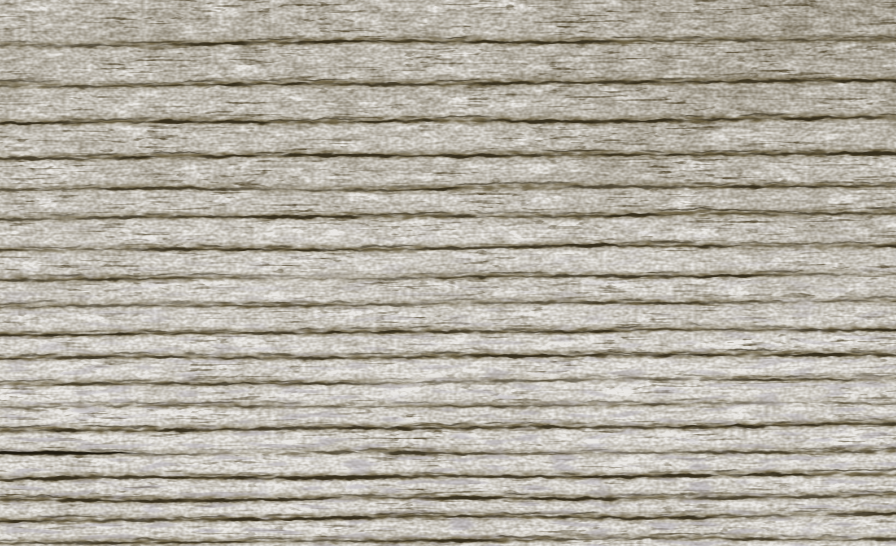
This texture is drawn by a WebGL 1 fragment shader. Its source:

```glsl
precision highp float;
// Weathered grey plank: horizontal grain ridges split by dark olive grooves
// that crowd together towards the bottom. Groove spacing is a quadratic in
// height; stretched gradient noise adds fibres, cracks, stains and bleaching.

uniform vec2 u_resolution;

// Groove index = x + y * depth + z * depth^2, depth running from top to bottom
const vec3 SPACING = vec3(-0.05, 12.44, 6.87);
const float ROW_JITTER = 0.14;      // in rows
const float TILT = 0.006;           // rise per canvas height to the right
const float WAVER = 0.007;          // slow bending of each groove
const float RAGGED = 0.0034;        // torn groove edges
const float CORE_WIDTH = 0.0021;    // dark line, half width
const float STAIN_WIDTH = 0.0068;   // olive border, half width
const vec2 SPLIT = vec2(0.24, 0.829); // length and depth of the open split

const vec3 BLEACHED = vec3(0.87, 0.86, 0.84);
const vec3 BROWN = vec3(0.39, 0.35, 0.26);
const vec3 OLIVE = vec3(0.41, 0.36, 0.23);
const vec3 SHADOW = vec3(0.20, 0.17, 0.10);
const vec3 LILAC = vec3(0.67, 0.65, 0.69);

float hash(vec2 c) {
  vec3 q = fract(c.xyx * 0.1031);
  q += dot(q, q.yzx + 33.33);
  return fract((q.x + q.y) * q.z);
}

float cornerSlope(vec2 cell, vec2 offset) {
  float angle = 6.2832 * hash(cell);
  return dot(vec2(cos(angle), sin(angle)), offset);
}

// Gradient noise, roughly -0.7 to 0.7
float noise(vec2 p) {
  vec2 c = floor(p), f = p - c;
  vec2 u = f * f * f * (f * (f * 6.0 - 15.0) + 10.0);
  vec2 e = vec2(1.0, 0.0);
  float top = mix(cornerSlope(c + e.yx, f - e.yx), cornerSlope(c + e.xx, f - e.xx), u.x);
  float low = mix(cornerSlope(c, f), cornerSlope(c + e, f - e), u.x);
  return mix(low, top, u.y);
}

// Three octaves of noise
float fractal(vec2 p) {
  float sum = 0.0, gain = 1.0;
  for (int i = 0; i < 3; i++) {
    sum += gain * noise(p);
    p = p * 2.03 + 17.3;
    gain *= 0.55;
  }
  return sum;
}

// Brightness of the wood between the grooves, 0 brown to 1 bleached
float woodTone(vec2 p, float aspect) {
  float side = p.x / aspect;
  float upper = 1.0 - smoothstep(0.0, 0.75, p.y);
  float tone = 0.92 - 0.21 * upper - 0.13 * upper * smoothstep(0.35, 1.0, side);
  tone += 0.12 * fractal(p * vec2(3.0, 8.0));
  tone += (0.10 + 0.15 * upper) * fractal(p * vec2(21.0, 60.0) + 31.0);
  // Fibres and crisp speckle
  tone += 0.22 * noise(p * vec2(30.0, 190.0) + 7.0);
  tone += 0.34 * noise(p * vec2(125.0, 205.0) + 53.0);
  // Hairline cracks of two lengths, gathered in broken patches
  float patches = smoothstep(-0.2, 0.3, noise(p * vec2(6.0, 26.0) + 11.0));
  float longCracks = smoothstep(0.2, 0.42, noise(p * vec2(12.0, 175.0) + 91.0));
  float shortCracks = smoothstep(0.2, 0.42, noise(p * vec2(38.0, 185.0) + 131.0));
  tone -= (0.14 + 0.30 * patches) * longCracks + (0.08 + 0.26 * patches) * shortCracks;
  // Bleached flakes
  float flakes = smoothstep(0.25, 0.5, fractal(p * vec2(10.0, 34.0) + 71.0));
  return tone + 0.18 * flakes;
}

void main() {
  float pixel = 1.0 / u_resolution.y;
  float aspect = u_resolution.x * pixel;
  vec2 p = gl_FragCoord.xy * pixel;
  p.y = 1.0 - p.y;

  // Nearest groove and signed distance to it, positive below
  float depth = p.y + TILT * (p.x - 0.5 * aspect);
  float row = SPACING.x + depth * (SPACING.y + SPACING.z * depth);
  float rowsPerUnit = SPACING.y + 2.0 * SPACING.z * depth;
  float id = floor(row + 0.5);
  float shift = ROW_JITTER * (hash(vec2(id, 4.0)) - 0.5);
  float dist = (row - id - shift) / rowsPerUnit;
  dist += WAVER * noise(vec2(p.x * 2.2, id * 7.37));
  float torn = RAGGED * fractal(vec2(p.x * 30.0, id * 5.71 + p.y * 75.0));
  dist += torn;

  // Wood surface
  vec2 grain = vec2(p.x, depth + 0.004 * noise(p * vec2(2.5, 5.0)));
  float tone = clamp(woodTone(grain, aspect), 0.0, 1.1);
  vec3 color = mix(BROWN, BLEACHED, tone);
  float lilac = smoothstep(0.05, 0.4, noise(p * vec2(16.0, 90.0) + 23.0));
  color = mix(color, LILAC, 0.5 * lilac * smoothstep(0.2, 0.9, p.y));

  // Soft stain, mostly above the groove, mottled by the fibres
  float strength = 0.65 + 0.45 * hash(vec2(id, 9.0)) + 0.8 * noise(vec2(p.x * 3.1, id * 3.43));
  strength = clamp(strength, 0.2, 1.0) * step(0.5, id);
  float reach = STAIN_WIDTH * (dist < 0.0 ? 1.25 : 0.75);
  float stain = exp(-dist * dist / (reach * reach));
  float mottling = 0.68 + 0.9 * noise(p * vec2(45.0, 150.0));
  color = mix(color, OLIVE, clamp(stain * strength * mottling, 0.0, 0.85));

  // Dark core, breaking along its length, with a fainter strand beside it
  float breaks = fractal(vec2(p.x * 9.0, id * 9.1));
  float width = max(CORE_WIDTH * (0.45 + 0.5 * strength + 1.1 * breaks), 0.0);
  float core = 1.0 - smoothstep(width - pixel, width + pixel, abs(dist));
  float solid = clamp(0.75 + 1.1 * breaks, 0.15, 0.95);
  color = mix(color, SHADOW, core * strength * solid);
  float strandGap = abs(dist + 0.0065 + 0.006 * noise(vec2(p.x * 5.0, id * 2.77)));
  float strand = 1.0 - smoothstep(0.0, 0.0012 + pixel, strandGap);
  color = mix(color, SHADOW, 0.6 * strand * strength * smoothstep(-0.1, 0.3, -breaks));

  // Open split entering from the left
  float gap = abs(p.y - SPLIT.y - 0.004 * p.x + 0.6 * torn);
  float taper = 0.003 * (1.0 - smoothstep(0.4, 1.4, p.x / SPLIT.x));
  float split = 1.0 - smoothstep(taper - pixel, taper + pixel, gap);
  color = mix(color, SHADOW * 0.6, split * smoothstep(0.0, 0.0015, taper));

  gl_FragColor = vec4(clamp(color, 0.0, 1.0), 1.0);
}
```
